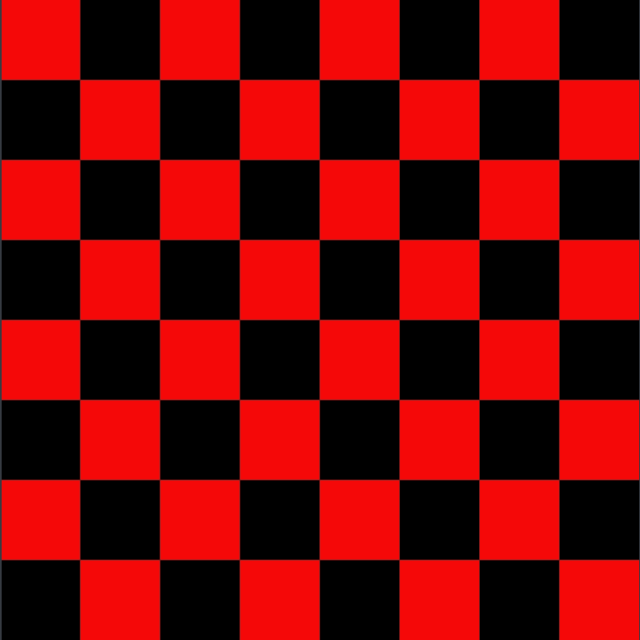
This pattern is drawn by a Shadertoy shader. Its source:

```glsl
// Red and black checkerboard, eight squares by eight, with slim slate side margins.
// Two signed triangle waves, one per axis, are clamped into soft steps; their
// product picks the square colour, and a faint tint follows the red side of seams.

#define SQUARES 8.0
#define BOARD_ORIGIN vec2(0.0005, 0.0)
#define BOARD_SIZE vec2(0.9982, 1.0)
#define SEAM_WIDTH 0.0029
#define SEAM_TINT vec3(0.0, 0.6, 0.6)
#define LEFT_MARGIN 0.0026
#define RIGHT_MARGIN 0.0013
#define RED vec3(0.96, 0.03, 0.03)
#define BLACK vec3(0.0)
#define SLATE vec3(0.21, 0.23, 0.26)

// Signed distance to the nearest inner seam, in squares: positive in even squares.
vec2 seamDistance(vec2 cell) {
    vec2 inner = clamp(cell, 0.5, SQUARES - 0.5);
    return 0.5 - abs(mod(inner + 0.5, 2.0) - 1.0);
}

// Antialiased coverage of a strip of the given width, measured from its outer side.
float stripCoverage(float distanceIn, float width, float pixel) {
    return clamp((width - distanceIn) / pixel + 0.5, 0.0, 1.0);
}

void mainImage(out vec4 fragColor, in vec2 fragCoord) {
    vec2 uv = fragCoord / iResolution.xy;
    vec2 pixel = 1.0 / iResolution.xy;

    // Soft alternating steps along each axis
    vec2 cell = (uv - BOARD_ORIGIN) / BOARD_SIZE * SQUARES;
    vec2 seamWidth = max(vec2(SEAM_WIDTH), pixel);
    vec2 distanceToSeam = seamDistance(cell) * BOARD_SIZE / SQUARES;
    vec2 side = clamp(2.0 * distanceToSeam / seamWidth, -1.0, 1.0);

    // Squares and seam tint
    float redness = 0.5 - 0.5 * side.x * side.y;
    vec3 color = mix(BLACK, RED, redness);
    color += SEAM_TINT * redness * redness * (1.0 - redness);

    // Side margins
    float margin = max(stripCoverage(uv.x, LEFT_MARGIN, pixel.x),
                       stripCoverage(1.0 - uv.x, RIGHT_MARGIN, pixel.x));
    color = mix(color, SLATE, margin);

    fragColor = vec4(color, 1.0);
}
```
